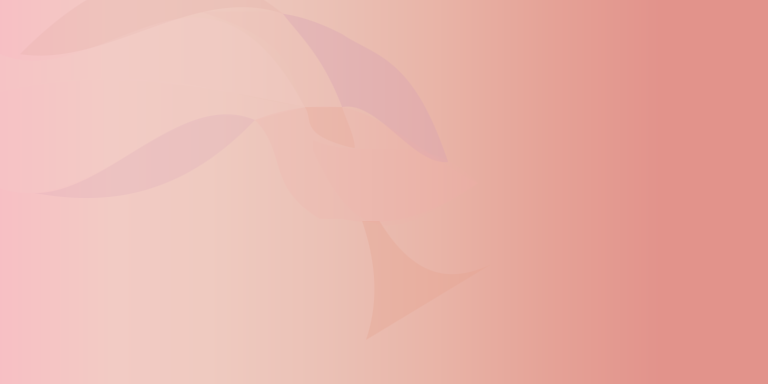
Give the GLSL for this background, as a WebGL 2 fragment shader.

```glsl
#version 300 es
precision highp float;

uniform vec2 u_resolution;
out vec4 fragColor;

// Cubic through four evenly spaced heights, t in 0..1
float cubicThrough(float t, vec4 h) {
    float u = 3.0 * clamp(t, 0.0, 1.0);
    float a = 1.0 - u, b = 2.0 - u, c = 3.0 - u;
    return dot(h, vec4(a * b * c / 6.0, u * b * c / 2.0, -u * a * c / 2.0, u * a * b / 6.0));
}

// Antialiased inside test for a signed value
float coverage(float d) {
    return clamp(0.5 + d / max(fwidth(d), 1e-5), 0.0, 1.0);
}

// Area between two cubic edges, over the range x0..x1
float ribbon(vec2 p, float x0, float x1, vec4 upper, vec4 lower) {
    float t = (p.x - x0) / (x1 - x0);
    float inside = coverage(cubicThrough(t, upper) - p.y) * coverage(p.y - cubicThrough(t, lower));
    return inside * coverage(p.x - x0) * coverage(x1 - p.x);
}

// Horizontal blend from pink through cream to coral
vec3 backdrop(float x) {
    vec3 stops[8] = vec3[8](
        vec3(0.97, 0.75, 0.77), vec3(0.95, 0.795, 0.77),
        vec3(0.935, 0.79, 0.75), vec3(0.92, 0.755, 0.71),
        vec3(0.912, 0.705, 0.655), vec3(0.898, 0.637, 0.592),
        vec3(0.887, 0.577, 0.547), vec3(0.887, 0.577, 0.547));
    vec3 color = stops[0];
    for (int i = 1; i < 8; i++) {
        color = mix(color, stops[i], clamp(x * 7.0 - float(i - 1), 0.0, 1.0));
    }
    return color;
}

void main() {
    vec2 p = gl_FragCoord.xy / u_resolution.y;
    vec3 color = backdrop(gl_FragCoord.x / u_resolution.x);

    vec3 cream = vec3(0.95, 0.80, 0.78);
    vec3 rose = vec3(0.94, 0.68, 0.66);
    vec3 mauve = vec3(0.84, 0.62, 0.70);
    vec3 clay = vec3(0.90, 0.63, 0.55);

    // Cap along the top edge
    float cap = ribbon(p, 0.052, 0.737, vec4(0.859, 1.03, 1.07, 0.964), vec4(0.859, 0.888, 0.964, 0.964));
    color = mix(color, vec3(0.88, 0.66, 0.63), 0.22 * cap);

    // Pale wave in two layers, with its turn to the right
    float wave = ribbon(p, 0.0, 0.794, vec4(0.859, 0.885, 0.953, 0.721), vec4(0.76, 0.792, 0.771, 0.721));
    color = mix(color, cream, 0.3 * wave);
    float underside = ribbon(p, 0.0, 0.664, vec4(0.76, 0.794, 0.786, 0.745), vec4(0.51, 0.537, 0.656, 0.6875));
    underside += ribbon(p, 0.664, 0.794, vec4(0.745, 0.737, 0.729, 0.721), vec4(0.6875, 0.699, 0.71, 0.721));
    color = mix(color, cream, 0.2 * underside);
    float turn = ribbon(p.yx, 0.721, 0.97, vec4(0.891, 0.857, 0.80, 0.737), vec4(0.794, 0.76, 0.698, 0.52));
    color = mix(color, vec3(0.93, 0.75, 0.72), 0.25 * turn);

    // Mauve lens on the left and arc on the right
    float lens = ribbon(p, 0.091, 0.664, vec4(0.497, 0.565, 0.674, 0.6875), vec4(0.497, 0.487, 0.542, 0.6875));
    color = mix(color, vec3(0.87, 0.67, 0.73), 0.28 * lens);
    float arc = ribbon(p, 0.737, 0.891, vec4(0.964, 0.953, 0.935, 0.911), vec4(0.964, 0.901, 0.828, 0.721));
    arc += ribbon(p, 0.891, 1.167, vec4(0.911, 0.859, 0.773, 0.578), vec4(0.721, 0.69, 0.615, 0.578));
    color = mix(color, mauve, 0.34 * arc);

    // Rose fold below the arc, with a fainter inner layer
    float fold = ribbon(p.yx, 0.43, 0.6875, vec4(0.891), vec4(0.833, 0.745, 0.714, 0.664));
    fold += ribbon(p, 0.664, 0.891, vec4(0.6875, 0.711, 0.722, 0.721), vec4(0.6875));
    fold += ribbon(p, 0.891, 1.245, vec4(0.721, 0.672, 0.594, 0.523), vec4(0.43, 0.424, 0.456, 0.523));
    color = mix(color, rose, 0.19 * min(fold, 1.0));
    float inner = ribbon(p, 0.815, 1.245, vec4(0.635, 0.612, 0.604, 0.523), vec4(0.61, 0.424, 0.438, 0.523));
    color = mix(color, rose, 0.12 * inner);

    // Clay overlap where the ribbons cross
    float overlap = ribbon(p.yx, 0.615, 0.721, vec4(0.924, 0.917, 0.904, 0.891), vec4(0.917, 0.828, 0.805, 0.794));
    color = mix(color, clay, 0.22 * overlap);

    // Pointed tail, cut by a slanted line below and a level one above
    float tail = ribbon(p.yx, 0.115, 0.4245, vec4(0.979), vec4(0.953, 0.974, 0.969, 0.943));
    tail += ribbon(p, 0.979, 1.276, vec4(0.44, 0.32, 0.286, 0.31), vec4(0.1));
    tail *= coverage(p.y - 0.31 - 0.605 * (p.x - 1.276)) * coverage(0.4245 - p.y);
    color = mix(color, clay, 0.32 * min(tail, 1.0));

    fragColor = vec4(color, 1.0);
}
```
